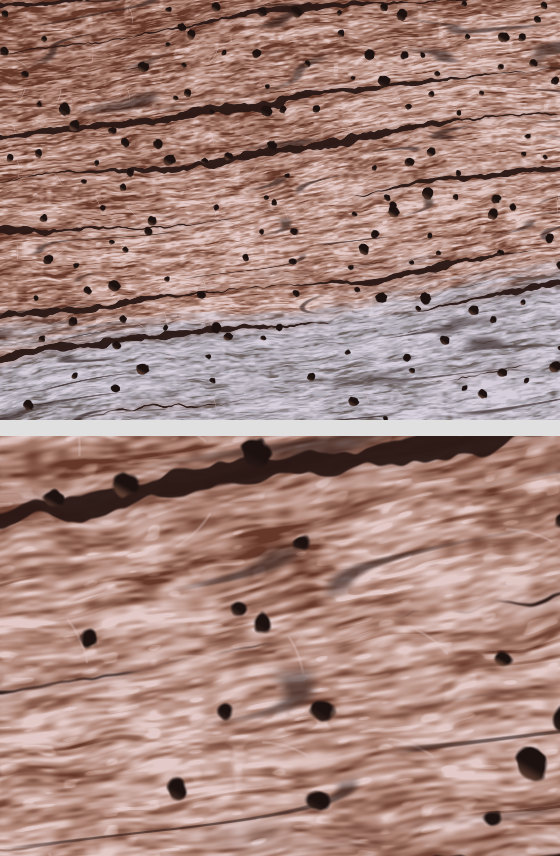
Top, the full canvas; bottom, a detail of the centre.
Write a Shadertoy shader that draws this texture.

```glsl
// Weathered wood with rising grain, broken cracks and scattered beetle holes.

const vec3 WOOD_DARK  = vec3(0.40, 0.22, 0.165);
const vec3 WOOD_MID   = vec3(0.69, 0.52, 0.46);
const vec3 WOOD_PALE  = vec3(0.89, 0.79, 0.78);
const vec3 GREY_DARK  = vec3(0.43, 0.38, 0.37);
const vec3 GREY_MID   = vec3(0.67, 0.65, 0.69);
const vec3 GREY_PALE  = vec3(0.84, 0.81, 0.86);
const vec3 CRACK_DARK = vec3(0.16, 0.09, 0.08);
const vec3 HOLE_DARK  = vec3(0.11, 0.065, 0.06);
const vec3 HOLE_WALL  = vec3(0.42, 0.28, 0.22);

const float GRAIN_SLOPE  = 0.12;
const float GREY_LEVEL   = 0.20;    // grain height below which the wood is grey
const float CRACK_STEP   = 0.145;
const float CRACK_WIDTH  = 0.0145;
const float HOLE_CELLS   = 14.0;    // hole cells per canvas height
const float HOLE_CHANCE  = 0.60;
const float HOLE_SMALL   = 0.0058;
const float HOLE_LARGE   = 0.0140;
const float SPLINTER_CELLS = 11.0;
const float EDGE = 0.0018;

vec2 hash2(vec2 p) {
    vec3 q = fract(p.xyx * vec3(0.1031, 0.1030, 0.0973));
    q += dot(q, q.yzx + 33.33);
    return fract((q.xx + q.yz) * q.zy);
}

float noise(vec2 p) {
    vec2 i = floor(p), f = fract(p);
    f = f * f * (3.0 - 2.0 * f);
    float low  = mix(hash2(i).x, hash2(i + vec2(1, 0)).x, f.x);
    float high = mix(hash2(i + vec2(0, 1)).x, hash2(i + vec2(1, 1)).x, f.x);
    return mix(low, high, f.y);
}

vec3 ramp(vec3 dark, vec3 mid, vec3 pale, float t) {
    return t < 0.5 ? mix(dark, mid, t * 2.0) : mix(mid, pale, t * 2.0 - 1.0);
}

// Canvas position to grain space: x along the fibres, y across them.
vec2 grainSpace(vec2 p) {
    float bend = 0.010 * sin(p.x * 4.3 + p.y * 5.0) + 0.005 * sin(p.x * 9.0 - p.y * 11.0);
    return vec2(p.x, p.y - GRAIN_SLOPE * p.x - bend);
}

// Thin dark contour lines of stretched noise, broken into short runs.
float fissures(vec2 g, vec2 scale, float thin) {
    float line = abs(noise(g * scale + 71.0) - 0.5);
    float run = smoothstep(0.45, 0.70, noise(g * scale * vec2(1.7, 0.8) + 13.0));
    return run * (1.0 - smoothstep(0.2 * thin, thin, line));
}

// Brightness of the fibres, centred on 0.5.
float fibres(vec2 g) {
    g.y += 0.005 * (noise(g * vec2(28.0, 40.0)) - 0.5);
    g.y += 0.0015 * sin(g.x * 47.0 + g.y * 61.0);
    float t = 0.53;
    t += 0.26 * (noise(g * vec2(3.0, 24.0)) - 0.5);
    t += 0.46 * (noise(g * vec2(12.0, 105.0) + 17.0) - 0.5);
    t += 0.62 * (noise(g * vec2(32.0, 210.0) + 53.0) - 0.5);
    t += 0.50 * (noise(g * vec2(85.0, 330.0) + 37.0) - 0.5);
    t -= 0.36 * fissures(g, vec2(8.0, 85.0), 0.16);
    t += 0.22 * smoothstep(0.72, 0.90, noise(g * vec2(60.0, 190.0) + 29.0));
    return t;
}

// x: open crack, y: soft shade around it.
vec2 cracks(vec2 g) {
    vec2 result = vec2(0.0);
    float rough = 0.0035 * (noise(g * vec2(110.0, 60.0)) - 0.5);
    for (int i = 0; i < 8; i++) {
        float k = float(i);
        float level = -0.02 + CRACK_STEP * k + 0.03 * sin(2.3 * k);
        float jag = 0.016 * (noise(vec2(g.x * 8.0, k * 7.0)) - 0.5)
                  + 0.007 * (noise(vec2(g.x * 38.0, k * 5.0)) - 0.5);
        float gape = noise(vec2(g.x * 2.6 + k * 3.7, k * 11.0));
        float chip = noise(vec2(g.x * 48.0, k * 3.0 + 0.5));
        float width = CRACK_WIDTH * gape * gape * gape * (0.25 + 1.1 * chip);
        float d = abs(g.y - level - jag + rough);
        float present = smoothstep(0.22, 0.45, gape + 0.25 * (chip - 0.5));
        float open = 1.0 - smoothstep(width - EDGE * 0.4, width + EDGE, d);
        result = max(result, present * vec2(open, exp(-d / 0.008) * gape));
    }
    return result;
}

// Jittered cells of round holes: rgb colour with coverage in alpha.
vec4 holes(vec2 p) {
    vec4 result = vec4(0.0);
    vec2 cell = floor(p * HOLE_CELLS);
    for (int y = -1; y <= 1; y++)
    for (int x = -1; x <= 1; x++) {
        vec2 id = cell + vec2(x, y);
        vec2 place = hash2(id + 40.0), kind = hash2(id + 120.0);
        float chance = HOLE_CHANCE + 0.6 * (noise(id * 0.35 + 8.0) - 0.5);
        if (kind.x > chance) continue;
        vec2 q = p - (id + 0.05 + 0.9 * place) / HOLE_CELLS;
        float radius = mix(HOLE_SMALL, HOLE_LARGE, kind.y * kind.y);
        float wobble = 1.0 + 0.08 * sin(2.0 * atan(q.y, q.x) + 6.3 * place.x);
        float d = length(q) * wobble - radius + 0.003 * (noise(p * 170.0) - 0.5);
        float cover = 1.0 - smoothstep(-EDGE, EDGE, d);
        float wall = smoothstep(0.0, 0.9, dot(q, vec2(-0.5, -0.85)) / radius);
        if (cover > result.a) result = vec4(mix(HOLE_DARK, HOLE_WALL, wall * place.y), cover);
    }
    return result;
}

// Thin, bent, pale slivers, at most one per cell.
float splinters(vec2 p) {
    vec2 id = floor(p * SPLINTER_CELLS), kind = hash2(id + 200.0);
    vec2 q = fract(p * SPLINTER_CELLS) - 0.35 - 0.3 * hash2(id + 270.0);
    float angle = 3.14 * kind.y;
    q = mat2(cos(angle), -sin(angle), sin(angle), cos(angle)) * q;
    float d = length(vec2(max(abs(q.x) - 0.2, 0.0), q.y - 0.6 * q.x * q.x)) / SPLINTER_CELLS;
    return step(kind.x, 0.35) * (1.0 - smoothstep(0.0002, 0.0018, d));
}

void mainImage(out vec4 fragColor, in vec2 fragCoord) {
    vec2 p = fragCoord / iResolution.y;
    vec2 g = grainSpace(p);

    // Fibres, darker towards the top and paler in the lower right
    float tone = fibres(g) + 0.09 - 0.24 * smoothstep(0.3, 0.95, g.y) + 0.09 * (p.x - 0.5);
    tone += 0.20 * (noise(p * vec2(2.5, 5.0) + 3.0) - 0.5);
    tone = clamp(tone, 0.0, 1.0);

    // Brown wood fading in streaks to grey
    float border = g.y + 0.13 * (noise(g * vec2(3.0, 14.0) + 61.0) - 0.5)
                 + 0.07 * (noise(g * vec2(14.0, 110.0)) - 0.5);
    float grey = 1.0 - smoothstep(GREY_LEVEL - 0.06, GREY_LEVEL + 0.07, border);
    vec3 color = mix(ramp(WOOD_DARK, WOOD_MID, WOOD_PALE, tone),
                     ramp(GREY_DARK, GREY_MID, GREY_PALE, tone), grey);

    // Slivers, cracks and holes
    color = mix(color, WOOD_PALE, 0.35 * splinters(p));
    vec2 crack = cracks(g);
    color = mix(color, WOOD_DARK, 0.60 * crack.y);
    color = mix(color, CRACK_DARK, 0.60 * fissures(g, vec2(3.5, 26.0), 0.05));
    color = mix(color, CRACK_DARK, 0.95 * crack.x);
    vec4 hole = holes(p);
    color = mix(color, hole.rgb, hole.a);

    fragColor = vec4(color, 1.0);
}
```
